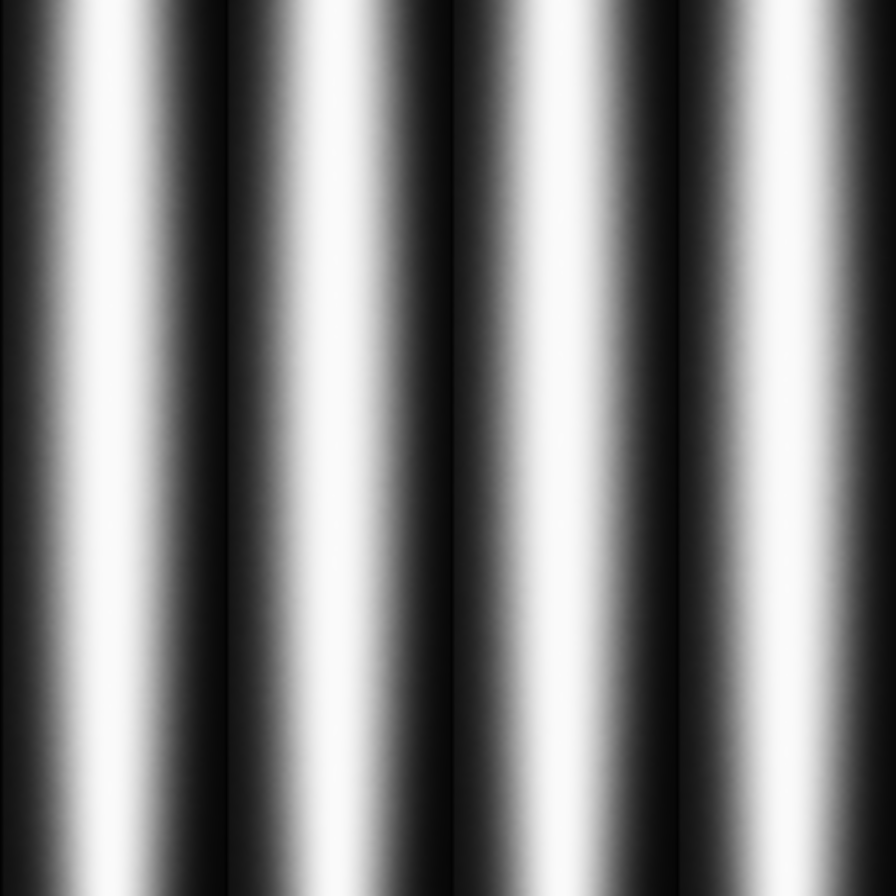
Write a WebGL 2 fragment shader that draws this pattern.

```glsl
#version 300 es
precision highp float;
// Four upright glowing tubes, white at the core and black at the seams, tapering to the ends.

#define PITCH 0.2517        // width of one tube
#define FIRST_SEAM 0.0013   // position of the leftmost seam
#define CORE_CENTER 0.482   // middle of the glow within a tube
#define GLOW_WIDTH 0.293    // reach of the glow at its widest
#define GLOW_POWER 2.65     // steepness of the glow falloff
#define WIDEST_HEIGHT 0.59  // height at which the glow is widest
#define TAPER 0.50          // narrowing towards the ends
#define SEAM_WIDTH 0.010    // half width of the dark seam within a tube
#define GRAIN 0.014         // strength of the fine mottling

uniform vec2 u_resolution;
out vec4 fragColor;

const float PEAK = 0.982;
const float SHADOW = 0.022;
const float LEFT_LIFT = 0.035;

float hash(vec2 p) {
    return fract(sin(dot(p, vec2(127.1, 311.7))) * 43758.5453);
}

float valueNoise(vec2 p) {
    vec2 cell = floor(p);
    vec2 f = fract(p);
    f = f * f * (3.0 - 2.0 * f);
    float low = mix(hash(cell), hash(cell + vec2(1.0, 0.0)), f.x);
    float high = mix(hash(cell + vec2(0.0, 1.0)), hash(cell + vec2(1.0)), f.x);
    return mix(low, high, f.y);
}

// Brightness across one tube: x runs from seam to seam, y up the canvas.
float tubeGlow(float x, float y, float widthScale) {
    float rise = y - WIDEST_HEIGHT;
    float bend = rise * rise;
    float reach = GLOW_WIDTH * widthScale * (1.0 - TAPER * bend);
    float power = GLOW_POWER - 1.1 * bend;
    float glow = exp(-pow(abs(x - CORE_CENTER) / reach, power));
    float floorLight = SHADOW + LEFT_LIFT * (1.0 - smoothstep(0.0, 0.6, x));
    return mix(floorLight, PEAK, glow);
}

void main() {
    vec2 uv = gl_FragCoord.xy / u_resolution;

    // Repeat the tube across
    float across = (uv.x - FIRST_SEAM) / PITCH;
    float tube = floor(across);
    float x = fract(across);

    // Slight difference in width from tube to tube
    float widthScale = 1.0 + 0.02 * (hash(vec2(tube, 4.0)) - 0.5);
    float light = tubeGlow(x, uv.y, widthScale);

    // Thin soft seam between tubes
    float seamDistance = min(x, 1.0 - x);
    light *= mix(0.35, 1.0, smoothstep(0.0, SEAM_WIDTH * 1.6, seamDistance));

    // Faint mottling, strongest in the half tones
    float mottle = valueNoise(uv * 170.0) + valueNoise(uv * 70.0 + 9.0) - 1.0;
    light += GRAIN * mottle * 4.0 * light * (1.0 - light);

    fragColor = vec4(vec3(clamp(light, 0.0, 1.0)), 1.0);
}
```
